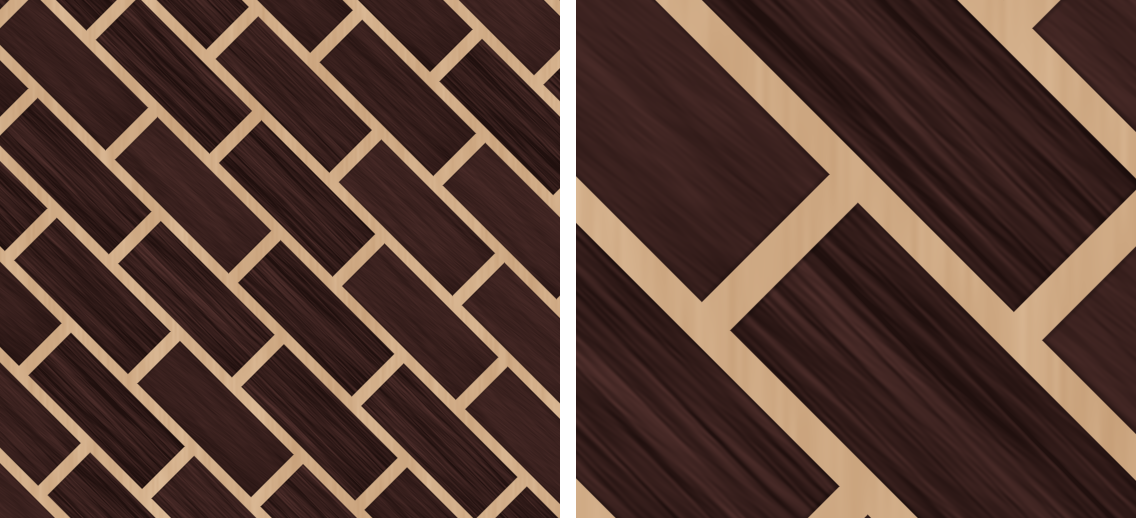
Left, the full canvas; right, a detail of the centre.
Give the GLSL for this pattern, as a Shadertoy shader.

```glsl
// Diagonal running bond of dark streaked wood planks set in pale maple strips

float hash(vec2 p) {
    vec3 q = fract(vec3(p.xyx) * 0.1031);
    q += dot(q, q.yzx + 33.33);
    return fract((q.x + q.y) * q.z);
}

float valueNoise(vec2 p) {
    vec2 cell = floor(p), f = fract(p);
    f = f * f * (3.0 - 2.0 * f);
    return mix(mix(hash(cell), hash(cell + vec2(1, 0)), f.x),
               mix(hash(cell + vec2(0, 1)), hash(cell + vec2(1, 1)), f.x), f.y);
}

// Layered sines across the plank, bent and faded slowly along it
float streaks(vec2 q, float seed, float sharpness) {
    float sum = 0.0, freq = 60.0;
    for (int i = 0; i < 8; i++) {
        float k = float(i);
        float phase = 6.283 * hash(vec2(k + 3.0, seed * 91.0));
        float bend = sin(q.x * (5.0 + 1.7 * k) + q.y * freq * 0.31 + phase * 2.0);
        float fade = 0.75 + 0.5 * sin(q.x * (9.0 + k) - q.y * freq * 0.43 + phase * 3.0);
        float weight = mix(1.0 / (1.0 + 0.35 * k), 1.0, sharpness);
        sum += weight * fade * sin(q.y * freq + 1.2 * bend + phase);
        freq *= 1.45;
    }
    return sum * 0.5;
}

vec3 darkWood(vec2 q, vec2 id) {
    float seed = hash(id + 17.3);
    float sharpness = smoothstep(0.25, 0.6, hash(id * 1.7 + 41.0));
    float tone = 0.47 + mix(0.14, 0.24, sharpness) * streaks(q, seed, sharpness);
    tone += 0.22 * (seed - 0.5) + 0.08 * (1.0 - sharpness);
    // Short flecks, slightly off the grain direction
    float fleck = valueNoise(vec2(q.x * 28.0, (q.y - 0.13 * q.x) * 340.0) + seed * 50.0);
    tone += 0.22 * (fleck - 0.5);
    // Ends and lower edge a little deeper
    tone -= 0.12 * smoothstep(0.08, 0.22, q.x) + 0.08 * smoothstep(0.03, 0.08, -q.y);
    return mix(vec3(0.125, 0.062, 0.055), vec3(0.305, 0.180, 0.168), clamp(tone, 0.0, 1.1));
}

// Upright fine grain over broad warm patches
vec3 maple(vec2 p) {
    float fine = valueNoise(p * vec2(230.0, 16.0));
    float band = valueNoise(p * vec2(65.0, 7.0) + 9.0);
    float patches = valueNoise(p * vec2(14.0, 5.0) + 31.0);
    float tone = 0.3 * fine + 0.35 * band + 0.5 * patches;
    return mix(vec3(0.765, 0.605, 0.450), vec3(0.860, 0.728, 0.588), clamp(tone, 0.0, 1.0));
}

void mainImage(out vec4 fragColor, in vec2 fragCoord) {
    vec2 p = fragCoord / iResolution.y;
    float down = 1.0 - p.y;
    // x runs along the planks, y across them
    vec2 diagonal = vec2(p.x + down, p.x - down);
    vec2 pitch = vec2(0.4754, 0.1944);

    // Alternate rows are offset; the lowest rows slip a little further
    float row = floor((diagonal.y + 0.0042) / pitch.y + 0.5);
    float start = mix(0.2742, 0.4813, mod(row, 2.0));
    start += row < -2.5 ? 0.0421 : 0.0;
    float column = floor((diagonal.x - start) / pitch.x + 0.5);
    vec2 id = vec2(column, row);
    vec2 q = diagonal - vec2(start, -0.0042) - id * pitch;

    // Signed distance to the plank, back in canvas heights
    vec2 edge = (abs(q) - vec2(0.2195, 0.0822)) * 0.7071;
    float dist = max(edge.x, edge.y);
    float aa = 0.8 / iResolution.y;

    vec3 wood = darkWood(q, id + 20.0);
    wood *= mix(0.78, 1.0, smoothstep(0.0, 0.004, -dist));
    fragColor = vec4(mix(maple(p), wood, smoothstep(aa, -aa, dist)), 1.0);
}
```
